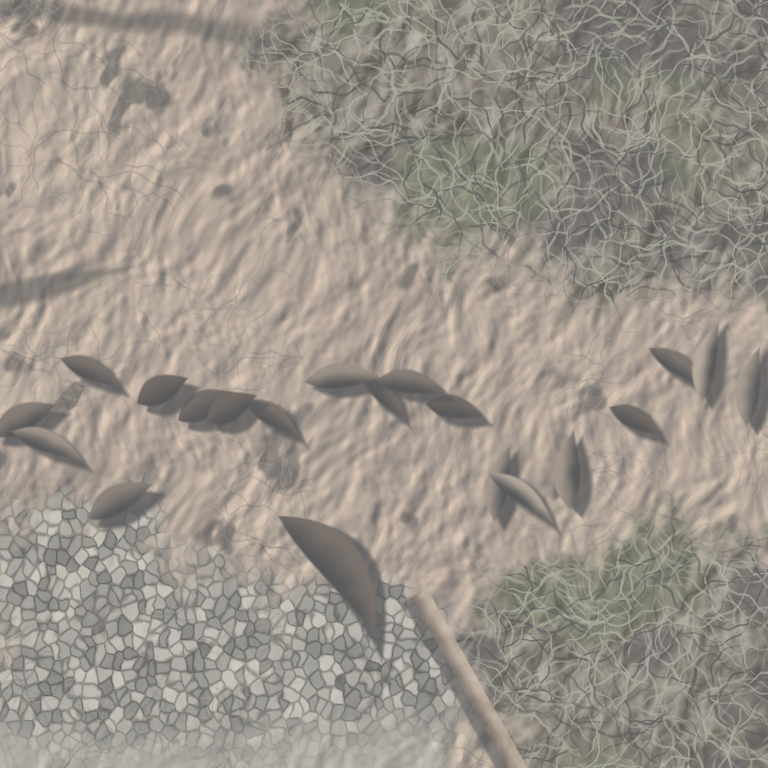
A WebGL 2 fragment shader for this texture:

```glsl
#version 300 es
precision highp float;
uniform vec2 u_resolution;
out vec4 outColor;

#define RELIEF_CONTRAST 1.35
#define FOOTPRINT_SCALE vec2(52.0, 25.0)
#define PEBBLE_SCALE 62.0
#define TWIG_LAYERS 8
#define TWIG_WIDTH 0.0027
#define ANIMAL_COUNT 19
#define LIGHT_STEP vec2(-0.007, 0.005)

const vec3 SAND_LIT = vec3(0.83, 0.755, 0.685);
const vec3 SAND_SHADE = vec3(0.46, 0.44, 0.43);
const vec3 SHADOW = vec3(0.35, 0.35, 0.355);
const vec3 BRUSH = vec3(0.52, 0.50, 0.465);
const vec3 TWIG = vec3(0.69, 0.69, 0.63);
const vec3 STONE = vec3(0.82, 0.81, 0.77);

float hash(vec2 p) {
    vec3 q = fract(p.xyx * 0.1031);
    q += dot(q, q.yzx + 33.33);
    return fract((q.x + q.y) * q.z);
}

vec2 hash2(vec2 p) { return vec2(hash(p), hash(p + 57.3)); }

float noise(vec2 p) {
    vec2 i = floor(p), f = fract(p);
    f = f * f * (3.0 - 2.0 * f);
    return mix(mix(hash(i), hash(i + vec2(1, 0)), f.x),
               mix(hash(i + vec2(0, 1)), hash(i + vec2(1, 1)), f.x), f.y);
}

float fbm(vec2 p) {
    return 0.55 * noise(p) + 0.3 * noise(p * 2.1 + 9.0) + 0.15 * noise(p * 4.3 + 21.0);
}

// Coordinates in a frame turned counterclockwise by a
vec2 turn(vec2 p, float a) {
    float c = cos(a), s = sin(a);
    return vec2(c * p.x + s * p.y, c * p.y - s * p.x);
}

// Trampled ground: warped, slanting dents
float groundHeight(vec2 p) {
    vec2 warp = vec2(noise(p * 13.0), noise(p * 13.0 + 40.0)) - 0.5;
    return fbm(turn(p + 0.035 * warp, -0.4) * FOOTPRINT_SCALE + 60.0);
}

// Soft elliptical zone with a ragged rim
float zone(vec2 p, vec2 center, vec2 radius, float ragged) {
    return 1.0 - smoothstep(0.86, 1.12, length((p - center) / radius) + ragged);
}

// Curved strands, one per cell
float twigs(vec2 p, float scale, float seed) {
    vec2 g = p * scale + seed * 17.0, cell = floor(g);
    float cover = 0.0;
    for (int k = 0; k < 9; k++) {
        vec2 id = cell + vec2(k % 3 - 1, k / 3 - 1);
        vec2 r = hash2(id + seed), s = hash2(id + seed + 91.0);
        vec2 q = turn(g - id - r, 6.283 * s.x);
        q.y += (s.y - 0.5) * 1.3 * q.x * q.x + 0.04 * sin(9.0 * q.x + 6.0 * r.x);
        float width = TWIG_WIDTH * scale * (0.6 + 0.6 * r.y);
        float strand = (1.0 - smoothstep(width * 0.2, width, abs(q.y))) * (1.0 - smoothstep(0.5, 0.95, abs(q.x)));
        cover = max(cover, strand * (0.35 + 0.65 * s.y));
    }
    return cover;
}

// Pebbles: x is brightness, y is distance to the rim
vec2 pebbles(vec2 p) {
    vec2 g = p * PEBBLE_SCALE, cell = floor(g), owner = cell;
    float nearest = 9.0, second = 9.0;
    for (int k = 0; k < 9; k++) {
        vec2 id = cell + vec2(k % 3 - 1, k / 3 - 1);
        float d = length((g - id - hash2(id)) * vec2(1.0, 0.85));
        if (d < nearest) { second = nearest; nearest = d; owner = id; }
        else second = min(second, d);
    }
    return vec2(hash(owner + 5.0), second - nearest);
}

float spindle(vec2 q, vec2 size) {
    float t = q.x / size.x;
    return abs(q.y) - size.y * (1.0 - t * t) * (1.0 - 0.3 * clamp(t, -1.0, 1.0));
}

// Resting animal: ground shadow, then rounded body lit from above
vec3 animal(vec3 col, vec2 p, vec2 center, float angle, vec2 size, float pale) {
    vec2 q = turn(p - center, angle);
    q.y += 2.5 * q.x * q.x;
    vec2 fallen = q - turn(vec2(0.8, -0.65) * size.y, angle);
    float dark = 1.0 - smoothstep(-0.003, 0.006, spindle(fallen, size * vec2(1.0, 1.1)));
    col = mix(col, SHADOW, 0.8 * dark);
    vec3 coat = mix(vec3(0.44, 0.41, 0.39), vec3(0.77, 0.71, 0.65), pale);
    float lit = smoothstep(-size.y, size.y * 0.7, q.y + 0.3 * (noise(p * 70.0) - 0.5) * size.y);
    return mix(col, mix(SHADOW * 0.95, coat, lit), 1.0 - smoothstep(-0.002, 0.003, spindle(q, size)));
}

void main() {
    vec2 p = gl_FragCoord.xy / u_resolution;
    float broad = fbm(p * 6.0 + 3.0), fine = fbm(p * 48.0);
    float relief = groundHeight(p) - groundHeight(p + LIGHT_STEP);
    float ragged = 0.8 * (broad - 0.5) + 0.25 * (fine - 0.5);

    // Sand with scattered hollows
    float tone = 0.63 + RELIEF_CONTRAST * relief + 0.35 * (broad - 0.5);
    vec3 col = mix(SAND_SHADE, SAND_LIT, clamp(tone, -0.15, 1.1));
    float hollow = smoothstep(0.69, 0.82, fbm(turn(p, -0.5) * vec2(26.0, 15.0)));
    col = mix(col, SHADOW, 0.6 * hollow);

    // Gravel, fading to smooth silt at the bottom
    vec2 peb = pebbles(p + 0.006 * noise(p * 90.0));
    vec3 stone = mix(vec3(0.52, 0.52, 0.51), STONE, peb.x) * mix(0.7, 1.0, smoothstep(0.0, 0.3, peb.y));
    vec3 silt = vec3(0.69, 0.68, 0.65) + 0.25 * relief;
    stone = mix(silt, stone, smoothstep(0.0, 0.1, p.y + 0.12 * (broad - 0.5)));
    col = mix(col, stone, 0.9 * zone(p, vec2(0.22, 0.0), vec2(0.42, 0.29), ragged));

    // Long soft shadows on the left
    float streak = abs(p.y - 0.98 + 0.05 * p.x - 0.04 * (broad - 0.5));
    float shade = (1.0 - smoothstep(0.004, 0.022, streak)) * (1.0 - smoothstep(0.25, 0.45, p.x));
    float wedge = spindle(turn(p - vec2(0.05, 0.625), 0.22), vec2(0.12, 0.016));
    shade = max(shade, 1.0 - smoothstep(-0.006, 0.006, wedge));
    col = mix(col, SHADOW, 0.55 * shade);

    // Brush ground and tangled strands
    float brush = max(zone(p, vec2(0.86, 0.94), vec2(0.45, 0.36), ragged),
                      zone(p, vec2(0.87, 0.10), vec2(0.26, 0.25), ragged));
    vec3 thicket = BRUSH + 0.35 * relief + 0.3 * (fine - 0.5);
    thicket = mix(thicket, SHADOW, 0.7 * smoothstep(0.52, 0.72, fbm(p * 13.0 + 30.0)));
    thicket = mix(thicket, vec3(0.41, 0.45, 0.36), 0.5 * smoothstep(0.58, 0.75, noise(p * 9.0 + 12.0)));
    col = mix(col, thicket, 0.85 * brush);
    float spread = max(brush, 0.3 * smoothstep(0.55, 0.7, broad));
    for (int i = 0; i < TWIG_LAYERS; i++) {
        float n = float(i);
        vec3 tint = i % 3 == 0 ? SHADOW : TWIG;
        col = mix(col, tint, 0.75 * spread * twigs(p, 11.0 + 2.3 * n, n + 1.0));
    }

    // Fallen trunk
    vec2 trunk = turn(p - vec2(0.615, 0.105), -1.06);
    float reach = 1.0 - smoothstep(0.138, 0.143, abs(trunk.x));
    col = mix(col, SHADOW, 0.6 * reach * (1.0 - smoothstep(0.01, 0.016, abs(trunk.y + 0.012))));
    vec3 bark = mix(vec3(0.50, 0.46, 0.43), vec3(0.74, 0.68, 0.62), smoothstep(-0.012, 0.006, trunk.y));
    col = mix(col, bark + 0.2 * (fine - 0.5), reach * (1.0 - smoothstep(0.01, 0.013, abs(trunk.y))));

    // Animals along the middle band, and one large one below it
    for (int i = 0; i < ANIMAL_COUNT; i++) {
        float n = float(i);
        vec2 r = hash2(vec2(n, 4.0)), s = hash2(vec2(n, 19.0));
        vec2 center = vec2(fract(n * 0.618 + 0.03), 0.45 + 0.2 * (r.x - 0.5));
        float angle = s.x < 0.3 ? 1.4 + 0.5 * (r.y - 0.5) : 1.5 * (r.y - 0.6);
        col = animal(col, p, center, angle, vec2(0.036 + 0.018 * s.y, 0.011 + 0.007 * r.y), s.y * s.y);
    }
    col = animal(col, p, vec2(0.445, 0.265), -0.9, vec2(0.1, 0.027), 0.1);

    // Thin haze
    outColor = vec4(mix(col, vec3(0.60, 0.61, 0.62), 0.05), 1.0);
}
```
